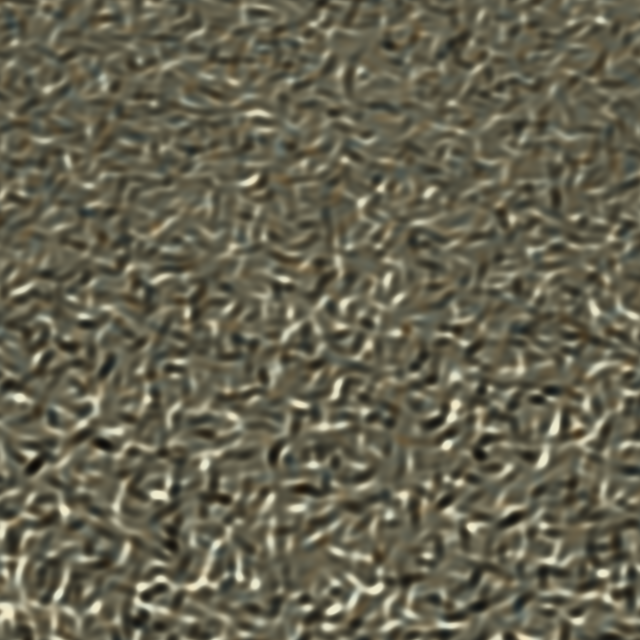
Give the GLSL for this texture, as a Shadertoy shader.

```glsl
const float CELLS = 30.0;      // grain cells across the canvas
const int GRAINS_PER_CELL = 3;
const float MID_TONE = 0.385;
const float PEAK_TONE = 0.93;

vec4 hash4(vec3 p) {
    vec4 q = fract(p.xyzx * vec4(0.1031, 0.1030, 0.0973, 0.1099));
    q += dot(q, q.wzxy + 33.33);
    return fract((q.xxyz + q.yzzw) * q.zywx);
}

// One elongated grain: a bright or dark core with opposite flanks
float grain(vec2 offset, float angle) {
    float c = cos(angle), s = sin(angle);
    float along = dot(offset, vec2(c, s)) / 0.36;
    float across = dot(offset, vec2(-s, c));
    float width = across / 0.28;
    return exp(-0.5 * (along * along + width * width)) * cos(5.9 * across);
}

// Scattered signed grains, scaled to about unit deviation
float grainField(vec2 p, float seed, float lean, float spread) {
    vec2 cell = floor(p);
    float sum = 0.0;
    for (int y = -1; y <= 1; y++) {
        for (int x = -1; x <= 1; x++) {
            vec2 id = cell + vec2(x, y);
            for (int i = 0; i < GRAINS_PER_CELL; i++) {
                vec4 h = hash4(vec3(id, seed + 7.0 * float(i)));
                float angle = lean + spread * (2.0 * h.z - 1.0);
                sum += (2.0 * h.w - 1.0) * grain(p - id - h.xy, angle);
            }
        }
    }
    return 2.5 * sum;
}

// Broad uneven patches from layered sines
float patches(vec2 p) {
    float a = sin(7.0 * p.x + 2.5 * sin(5.0 * p.y + 1.0));
    float b = sin(13.0 * p.y - 6.0 * p.x + 1.8 * sin(9.0 * p.x));
    float c = sin(21.0 * p.x + 17.0 * p.y + 2.0 * sin(11.0 * p.y));
    return 0.45 * a + 0.35 * b + 0.2 * c;
}

float softLimit(float value, float peak) {
    return value / pow(1.0 + pow(value / peak, 6.0), 1.0 / 6.0);
}

// Olive shadows turning to pale cream highlights
vec3 stoneColor(float tone) {
    vec3 shadowTint = vec3(1.02, 0.98, 0.77);
    vec3 lightTint = vec3(1.01, 0.995, 0.87);
    return tone * mix(shadowTint, lightTint, smoothstep(0.2, 0.85, tone));
}

void mainImage(out vec4 fragColor, in vec2 fragCoord) {
    vec2 uv = fragCoord / iResolution.y;

    // Grains shrink slightly with distance
    vec2 ground = CELLS * vec2(uv.x, uv.y + 0.12 * uv.y * uv.y);
    float relief = grainField(ground, 3.0, 0.55, 1.25);

    // Contrast fades toward the top
    float cloud = patches(uv);
    float contrast = mix(0.39, 0.20, smoothstep(0.0, 1.0, uv.y));
    contrast *= 1.0 + 0.12 * cloud;
    float shade = 0.05 * cloud - 0.03 * uv.y;
    float tone = MID_TONE * exp(contrast * relief + shade);
    tone += 0.1 * contrast * smoothstep(1.8, 3.0, relief);

    // Faint warm and cool mottling
    float warmth = grainField(0.75 * ground + 40.0, 51.0, 0.0, 1.57);
    vec3 color = stoneColor(softLimit(tone, PEAK_TONE));
    color += 0.011 * warmth * vec3(1.0, 0.0, -0.9);

    fragColor = vec4(clamp(color, 0.0, 1.0), 1.0);
}
```
